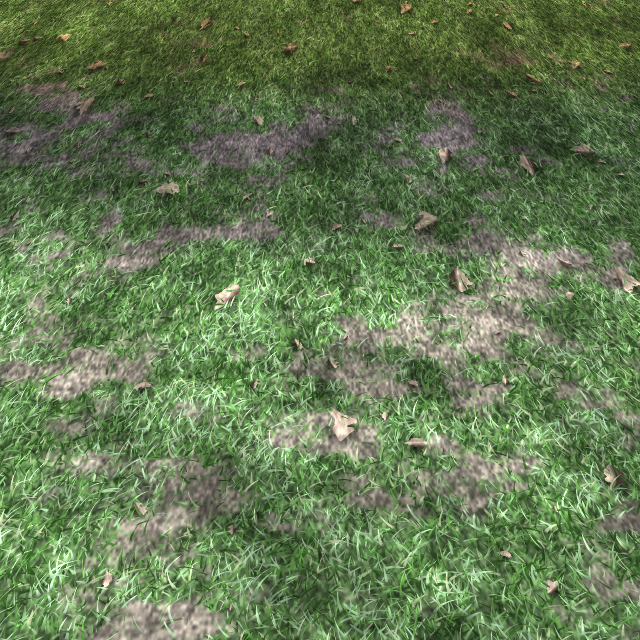
Reproduce this texture procedurally as a Shadertoy shader.

```glsl
const vec3 DEEP_GREEN = vec3(0.14, 0.27, 0.09);
const vec3 LAWN_GREEN = vec3(0.36, 0.57, 0.26);
const vec3 PALE_GREEN = vec3(0.66, 0.81, 0.64);
const vec3 STRAW = vec3(0.74, 0.76, 0.62);
const vec3 SOIL = vec3(0.52, 0.49, 0.45);
const vec3 DRY_LEAF = vec3(0.69, 0.61, 0.55);
const vec3 LEAF_SHADE = vec3(0.25, 0.20, 0.17);
const float RECESSION = 0.72;

vec3 hash3(vec3 q) {
    q = fract(q * vec3(0.1031, 0.1030, 0.0973));
    q += dot(q, q.yxz + 33.33);
    return fract((q.xxy + q.yxx) * q.zyx);
}

float noise(vec2 p) {
    vec2 i = floor(p), f = fract(p);
    f = f * f * (3.0 - 2.0 * f);
    float a = hash3(vec3(i, 7.0)).x;
    float b = hash3(vec3(i + vec2(1, 0), 7.0)).x;
    float c = hash3(vec3(i + vec2(0, 1), 7.0)).x;
    float d = hash3(vec3(i + vec2(1, 1), 7.0)).x;
    return mix(mix(a, b, f.x), mix(c, d, f.x), f.y);
}

float fbm(vec2 p) {
    float sum = 0.0, amp = 0.53;
    for (int i = 0; i < 4; i++) {
        sum += amp * noise(p);
        p = mat2(1.6, 1.2, -1.2, 1.6) * p + 5.3;
        amp *= 0.5;
    }
    return sum;
}

float blob(vec2 uv, vec2 centre, vec2 radius) {
    vec2 d = (uv - centre) / radius;
    return exp(-dot(d, d));
}

// Share of bare earth, 0 in thick grass and 1 on open soil
float bareness(vec2 p, vec2 uv) {
    float n = fbm(vec2(p.x * 4.0, p.y * 8.0) + 3.0);
    n += 0.75 * (fbm(p * vec2(13.0, 26.0) + 70.0) - 0.5);
    n += 0.17 * blob(uv, vec2(0.5, 0.83 - 0.08 * uv.x), vec2(0.7, 0.06));
    n += 0.17 * blob(uv, vec2(0.78, 0.47), vec2(0.13, 0.11));
    n += 0.13 * blob(uv, vec2(0.45, 0.25), vec2(0.2, 0.07));
    n -= 0.15 * smoothstep(0.86, 0.94, uv.y);
    return smoothstep(0.52, 0.84, n);
}

// Coverage of one curved blade that tapers from root to tip
float blade(vec2 d, float angle, float len, float width, float bend, float aa) {
    vec2 dir = vec2(sin(angle), cos(angle));
    float along = dot(d, dir);
    float t = along / len;
    float side = dot(d, vec2(dir.y, -dir.x)) - bend * along * t;
    float w = width * sqrt(clamp(1.0 - t, 0.0, 1.0));
    float body = clamp((w - abs(side)) / aa + 0.5, 0.0, 1.0);
    return body * min(1.0, 2.0 * w / aa) * smoothstep(0.0, 0.2, t);
}

vec3 grass(vec3 col, vec2 p, float bare, float lush, float aa, int first, int last) {
    const float CELL = 0.043;
    for (int k = first; k < last; k++) {
        float layer = float(k);
        vec2 g = p / CELL + vec2(0.37, 0.61) * layer + 64.0;
        for (int n = 0; n < 6; n++) {
            vec2 id = floor(g) + vec2(n % 3 - 1, n / 3 - 1);
            vec3 h = hash3(vec3(id, layer + 1.0));
            vec3 r = hash3(vec3(id, layer + 41.0));
            vec2 d = (g - id - h.xy) * CELL;
            float a = blade(d, (h.z - 0.5) * 2.5, CELL * mix(0.3, 1.0, r.x),
                            mix(0.0012, 0.0032, r.y * r.y), (r.x - 0.5) * 1.4, aa);
            a *= 1.0 - smoothstep(-0.1, 0.1, bare * 0.93 - fract(r.z * 7.0));
            float tone = r.z * 0.9 + (lush - 0.5) * 1.0 + layer * 0.008 - 0.05;
            vec3 tint = mix(DEEP_GREEN, LAWN_GREEN, smoothstep(0.1, 0.5, tone));
            tint = mix(tint, PALE_GREEN, smoothstep(0.5, 0.95, tone));
            tint = mix(tint, STRAW, step(0.91, fract(r.y * 13.0)) * 0.8);
            col = mix(col, tint * (0.78 + 0.45 * d.y / CELL), a * 0.95);
        }
    }
    return col;
}

// Curled dry leaves and clods with a soft shadow
vec3 litter(vec3 col, vec2 p, float cell, float chance, float aa, float seed) {
    vec2 g = p / cell + 32.0;
    for (int n = 0; n < 9; n++) {
        vec2 id = floor(g) + vec2(n % 3 - 1, n / 3 - 1);
        vec3 h = hash3(vec3(id, seed));
        vec3 r = hash3(vec3(id, seed + 9.0));
        if (h.z > chance) continue;
        float size = cell * mix(0.09, 0.25, r.x);
        vec2 d = (g - id - h.xy) * cell / size * vec2(1.0, 1.2);
        float angle = (r.y - 0.5) * 3.6;
        vec2 q = mat2(cos(angle), -sin(angle), sin(angle), cos(angle)) * d;
        q.y += 0.6 * q.x * q.x * (r.z - 0.5);
        float ragged = 0.4 + 1.2 * noise(q * 4.0 + id * 5.0);
        float edge = abs(q.y) - 0.55 * ragged * (1.0 - q.x * q.x) * (1.0 + 0.5 * q.x);
        float soft = max(aa / size, 0.05);
        float shadow = 1.0 - smoothstep(0.0, 1.2, length(d + vec2(0.0, 0.4)));
        vec3 tint = mix(LEAF_SHADE, DRY_LEAF, smoothstep(-0.25, 0.1, q.y + r.z * 0.6 - 0.2));
        tint *= 0.7 + 0.5 * fbm(q * vec2(2.0, 5.0) + id);
        tint += 0.08 * (1.0 - smoothstep(0.0, 0.08, abs(q.y)));
        col *= 1.0 - 0.65 * shadow;
        col = mix(col, tint, (1.0 - smoothstep(-soft, soft, edge)) * step(abs(q.x), 1.0));
    }
    return col;
}

void mainImage(out vec4 fragColor, in vec2 fragCoord) {
    vec2 uv = fragCoord / iResolution.xy;

    // Ground plane that shrinks towards the top
    float scale = 1.0 - RECESSION * uv.y;
    vec2 p = vec2((uv.x - 0.5) / scale, -log(scale) / RECESSION);
    float aa = max(1.0 / iResolution.y, 0.0014) / scale;
    float bare = bareness(p, uv);
    float lush = fbm(p * 16.0 + 50.0);

    // Earth and dim undergrowth
    float crumbs = noise(p * vec2(210.0, 150.0) + 11.0);
    float grain = crumbs * 0.5 + fbm(p * 45.0) * 0.5;
    vec3 soil = mix(SOIL, vec3(0.49, 0.45, 0.46), smoothstep(0.5, 0.8, uv.y));
    soil *= 0.4 + 1.1 * grain;
    vec3 under = mix(vec3(0.04, 0.09, 0.03), vec3(0.50, 0.63, 0.42), grain);
    vec3 col = mix(under, soil, bare);

    // Litter lies between lower and upper blades
    col = grass(col, p, bare, lush, aa, 0, 20);
    col = litter(col, p, 0.08, 0.12, aa, 3.0);
    col = litter(col, p, 0.19, 0.42, aa, 17.0);
    col = grass(col, p, bare, lush, aa, 20, 25);

    // Small gaps and clumps between the tufts
    float clumps = fbm(p * vec2(34.0, 42.0) + 31.0);
    col *= 0.55 + 0.55 * clumps + 0.4 * noise(p * vec2(150.0, 100.0));

    // Bright foreground, shaded band and olive far lawn
    float far = smoothstep(0.52, 0.74, uv.y + 0.08 * (lush - 0.5));
    float light = mix(1.18, 0.76, far) + 0.12 * smoothstep(0.84, 0.95, uv.y);
    light -= 0.16 * blob(uv, vec2(0.85, 0.0), vec2(0.5, 0.3));
    light += 0.25 * blob(uv, vec2(0.1, 1.03), vec2(0.35, 0.1));
    light *= 0.56 + 0.88 * fbm(p * vec2(5.0, 8.0) + 90.0);
    vec3 olive = mix(vec3(1.0), vec3(1.06, 0.96, 0.74), smoothstep(0.8, 0.92, uv.y));
    fragColor = vec4(clamp(col * light * olive + 0.02, 0.0, 1.0), 1.0);
}
```
